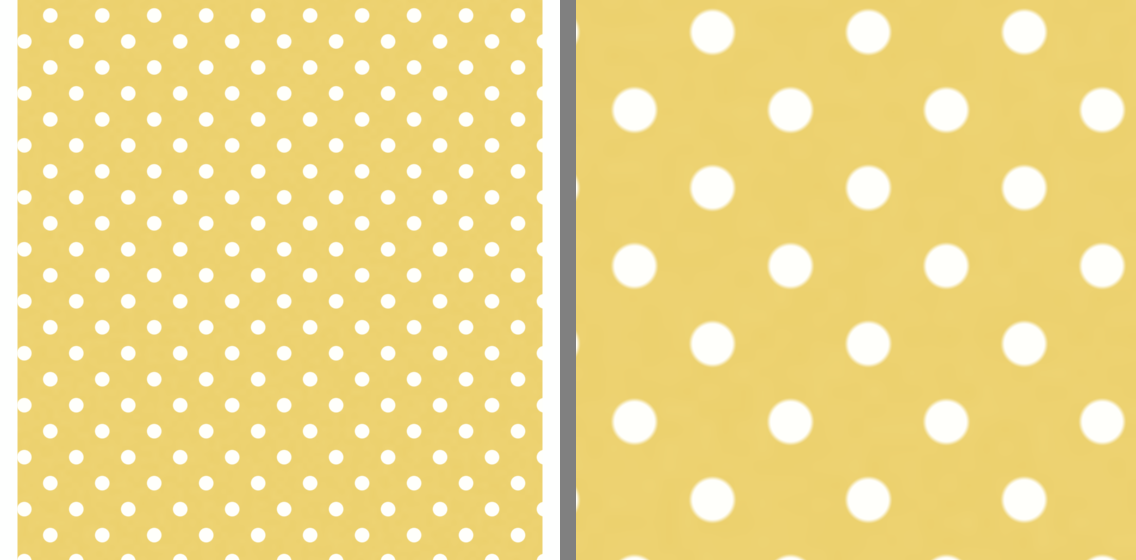
Left, the full canvas; right, a detail of the centre.
A Shadertoy shader for this pattern:

```glsl
// White polka dots in a staggered lattice on a warm yellow cloth, with a plain
// white margin at the left and right. Two square grids, half a cell apart, are
// folded with fract; a faint blocky noise mottles the yellow.

float hash(vec2 p) {
    return fract(sin(dot(p, vec2(127.1, 311.7))) * 43758.5453);
}

float valueNoise(vec2 p) {
    vec2 cell = floor(p);
    vec2 f = fract(p);
    f = f * f * (3.0 - 2.0 * f);
    return mix(mix(hash(cell), hash(cell + vec2(1.0, 0.0)), f.x),
               mix(hash(cell + vec2(0.0, 1.0)), hash(cell + vec2(1.0, 1.0)), f.x), f.y);
}

// Distance to the nearest point of a square grid with unit spacing
float gridDistance(vec2 p) {
    return length(fract(p + 0.5) - 0.5);
}

void mainImage(out vec4 fragColor, in vec2 fragCoord) {
    vec2 uv = fragCoord / iResolution.xy;
    float pixel = 1.0 / min(iResolution.x, iResolution.y);

    // Staggered dots: the second grid sits at the cell centres of the first
    float spacing = 0.0928;
    vec2 p = (uv - vec2(0.0898, 0.9724)) / spacing;
    float dotEdge = min(gridDistance(p), gridDistance(p + 0.5)) * spacing - 0.0130;
    float soft = max(0.0017, 0.75 * pixel);
    float dots = 1.0 - smoothstep(-soft, soft, dotEdge);

    // Cloth with very slight mottling
    vec3 cloth = vec3(0.928, 0.822, 0.438);
    cloth += (valueNoise(uv * 90.0) - 0.5) * vec3(0.008, 0.010, 0.020);
    vec3 color = mix(cloth, vec3(1.0, 1.0, 0.985), dots);

    // Plain side margins
    float marginEdge = abs(uv.x - 0.5) - 0.46875;
    float marginSoft = max(0.0010, 0.75 * pixel);
    color = mix(color, vec3(0.995, 1.0, 0.995), smoothstep(-marginSoft, marginSoft, marginEdge));

    fragColor = vec4(color, 1.0);
}
```
